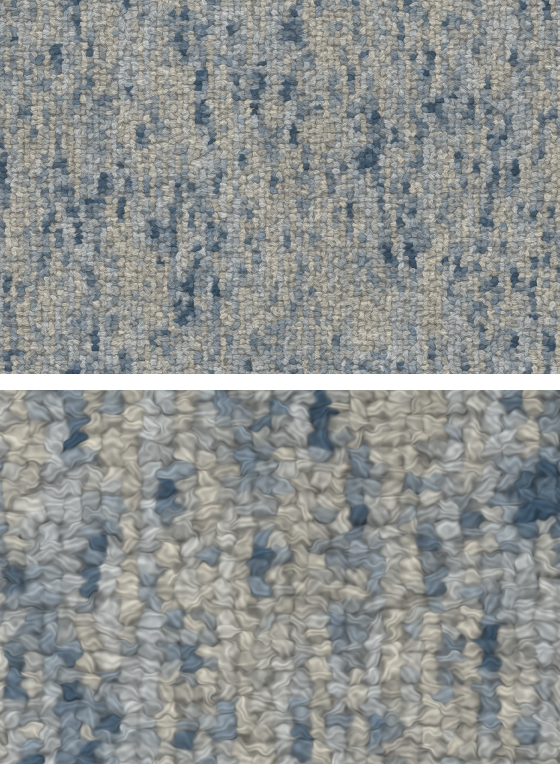
Top, the full canvas; bottom, a detail of the centre.
Reproduce this texture procedurally as a Shadertoy shader.

```glsl
// Woven loop-pile rug in pale grey and beige with vertical streaks of faded blue dye.

float hash(vec2 p) {
    vec3 q = fract(vec3(p.xyx) * 0.1031);
    q += dot(q, q.yzx + 33.33);
    return fract((q.x + q.y) * q.z);
}

float noise(vec2 p) {
    vec2 cell = floor(p), f = fract(p);
    f = f * f * (3.0 - 2.0 * f);
    return mix(mix(hash(cell), hash(cell + vec2(1, 0)), f.x),
               mix(hash(cell + vec2(0, 1)), hash(cell + vec2(1, 1)), f.x), f.y);
}

// Yarn colour of one knot, from its column and row
vec3 yarnColor(vec2 knot) {
    float patches = noise(knot * vec2(0.13, 0.06) + 71.0) - 0.5;
    float streak = 0.55 * noise(knot * vec2(1.0, 0.19) + 13.0)
                 + 0.45 * noise(knot * vec2(0.8, 0.42) + 157.0);
    float dye = streak + 0.14 * patches + 0.26 * (hash(knot + 211.0) - 0.5);
    float warmth = noise(knot * vec2(1.0, 0.1) + 307.0) - 0.3 * patches;

    vec3 color = mix(vec3(0.635, 0.65, 0.65), vec3(0.67, 0.656, 0.612),
                     smoothstep(0.2, 0.7, warmth));
    color = mix(color, vec3(0.46, 0.51, 0.55), smoothstep(0.42, 0.78, dye));
    color = mix(color, vec3(0.23, 0.31, 0.38), smoothstep(0.70, 0.92, dye));
    return color * (0.91 + 0.18 * hash(knot + 401.0));
}

void mainImage(out vec4 fragColor, in vec2 fragCoord) {
    vec2 uv = fragCoord / iResolution.y;

    // Knot grid, wandering broadly and ruffled finely so loops look frayed
    vec2 p = uv * vec2(59.0, 76.0) + 20.0;
    p += 0.5 * vec2(noise(uv * vec2(9.0, 14.0)), noise(uv * 11.0 + 50.0));
    vec2 ruffle = vec2(noise(uv * 125.0 + 31.0), noise(uv * 125.0 + 83.0)) - 0.5;
    p += 0.55 * ruffle;
    vec2 base = floor(p);

    // Rounded loops: colour and light are blended softly between neighbours
    float total = 0.0, coverage = 0.0, light = 0.0;
    vec3 color = vec3(0.0);
    for (int y = -1; y <= 1; y++) {
        for (int x = -1; x <= 1; x++) {
            vec2 knot = base + vec2(x, y);
            vec2 jitter = vec2(hash(knot), hash(knot + 97.0)) - 0.5;
            vec2 offset = p - knot - 0.5 - jitter * vec2(0.4, 0.6);

            // Each loop is an oval that leans its own way
            float angle = 2.4 * (hash(knot + 503.0) - 0.5);
            vec2 axis = vec2(cos(angle), sin(angle));
            vec2 local = vec2(dot(offset, axis), dot(offset, vec2(-axis.y, axis.x)));
            float dist = length(local * vec2(0.85, 1.15));
            float weight = exp(-10.0 * dist * dist) + 1e-4;

            // Strands running along the loop, lit from above
            float strands = 0.07 * sin(local.y * 15.0 + 6.0 * hash(knot + 607.0));
            color += weight * yarnColor(knot);
            light += weight * (strands + 0.16 * dot(offset, vec2(-0.35, 0.9)));
            total += weight;
            coverage = max(coverage, 1.0 - dist);
        }
    }
    color /= total;

    // Shadowed gaps and slightly darker seams between columns
    float shade = mix(0.78, 1.03, smoothstep(0.3, 0.72, coverage)) + light / total;
    shade -= 0.06 * smoothstep(0.28, 0.5, abs(fract(p.x) - 0.5));

    // Fine fibres and broad unevenness of the pile
    shade += 0.18 * (noise(uv * vec2(190.0, 220.0)) - 0.5);
    shade += 0.05 * (noise(uv * vec2(5.0, 3.0) + 9.0) - 0.5);

    fragColor = vec4(clamp(color * shade, 0.0, 1.0), 1.0);
}
```
